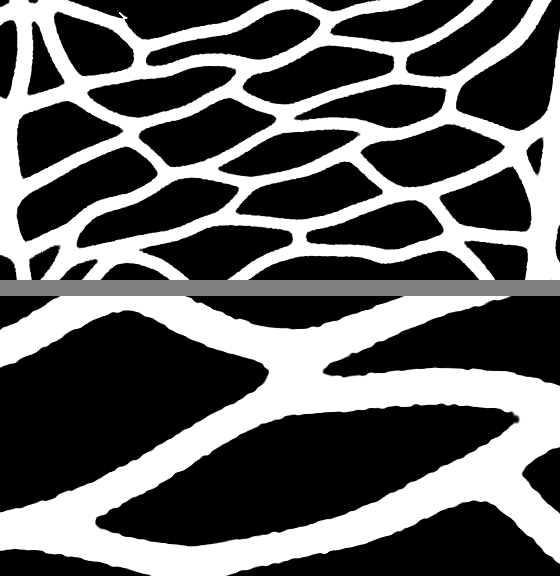
Top: the whole. Bottom: its middle third, enlarged.
Write a WebGL 2 fragment shader that draws this pattern.

```glsl
#version 300 es
precision highp float;
// Draws a net of white veins on black: long slanted meshes in the middle that
// fan out into large open ones at the sides. The veins are the borders of a
// staggered Voronoi lattice, bent by noise and rounded by a smooth minimum.
#define MID_ROWS 7.0      // mesh rows per canvas height in the middle
#define SIDE_ROWS 3.2     // the same at the left and right sides
#define COLUMN_RATE 2.67  // lattice units per canvas height, across
#define CELL_ASPECT 1.6   // column spacing over row spacing
#define JITTER 0.56       // irregularity of the lattice
#define TILT 0.11         // rise of the veins to the right
#define SHEAR 0.6         // lean of the short joints
#define BEND 0.075        // strength of the noise bending
#define MID_HALF 0.0205   // half vein width in the middle
#define SIDE_HALF 0.028   // half vein width at the sides
#define ROUNDING 0.010    // softness of the joints
#define SEED 3.0

uniform vec2 u_resolution;
out vec4 fragColor;

const vec3 GROUND = vec3(0.0);
const vec3 VEIN = vec3(1.0);
const float ROW_LIMIT = 3.0; // lattice rows beyond this are open ground

float hash(vec2 p) {
    return fract(sin(dot(p, vec2(127.1, 311.7))) * 43758.5453);
}

float noise(vec2 p) {
    vec2 cell = floor(p), f = fract(p);
    f = f * f * f * (f * (f * 6.0 - 15.0) + 10.0);
    float low = mix(hash(cell), hash(cell + vec2(1, 0)), f.x);
    float high = mix(hash(cell + vec2(0, 1)), hash(cell + 1.0), f.x);
    return mix(low, high, f.y);
}

// 0 in the middle of the canvas, 1 at its left and right sides
float sideness(float x) {
    return smoothstep(0.45, 1.05, abs(x));
}

// Canvas position (origin at the centre) to bent lattice space
vec2 toLattice(vec2 p) {
    vec2 wobble = vec2(noise(p * 3.2 + 17.0), noise(p * 4.2 + 41.0)) - 0.5;
    p += BEND * wobble;
    float rows = mix(MID_ROWS, SIDE_ROWS, sideness(p.x));
    float across = p.x * (1.0 + 0.15 * p.x * p.x) - SHEAR * p.y;
    return vec2(across * COLUMN_RATE, (p.y - TILT * p.x) * rows);
}

// Jittered site of the lattice cell at an offset from the one around q
vec2 siteNear(vec2 q, vec2 offset, out bool isOpen) {
    float row = floor(q.y) + offset.y;
    float stagger = 0.5 * mod(row, 2.0);
    float column = floor(q.x / CELL_ASPECT - stagger) + offset.x;
    vec2 id = vec2(column, row) + SEED;
    vec2 shift = JITTER * (vec2(hash(id), hash(id + 57.3)) - 0.5);
    isOpen = abs(row + 0.5) > ROW_LIMIT;
    return vec2((column + 0.5 + stagger) * CELL_ASPECT, row + 0.5) + shift;
}

// Distance to the outer trunks, one at each side of the canvas
float trunkDistance(vec2 p) {
    float y = p.y + 0.5;
    float left = abs(p.x + 0.95 - 0.04 * sin(7.0 * y + 2.0));
    float right = abs(p.x - 0.92 - 0.14 * y) - 0.02;
    return min(left, right);
}

// Rounded distance to the vein centre lines, in canvas heights
float veinDistance(vec2 p) {
    vec2 q = toLattice(p);
    mat2 jacobian = mat2(dFdx(q), dFdy(q)) * u_resolution.y;

    // Nearest site
    vec2 nearest = vec2(0.0);
    float best = 1e5;
    bool nearestOpen = false, isOpen;
    for (int j = -2; j <= 2; j++) {
        for (int i = -2; i <= 2; i++) {
            vec2 site = siteNear(q, vec2(i, j), isOpen);
            float d = dot(site - q, site - q);
            if (d < best) { best = d; nearest = site; nearestOpen = isOpen; }
        }
    }

    // Smooth minimum over the borders of its cell and the trunks
    float sum = 1e-20 + exp(-trunkDistance(p) / ROUNDING);
    for (int j = -2; j <= 2; j++) {
        for (int i = -2; i <= 2; i++) {
            vec2 site = siteNear(q, vec2(i, j), isOpen);
            vec2 gap = site - nearest;
            if (dot(gap, gap) < 1e-4 || (isOpen && nearestOpen)) continue;
            vec2 normal = normalize(gap);
            float d = dot(0.5 * (site + nearest) - q, normal);
            sum += exp(-d / length(normal * jacobian) / ROUNDING);
        }
    }
    return -ROUNDING * log(sum);
}

void main() {
    vec2 p = (gl_FragCoord.xy - 0.5 * u_resolution) / u_resolution.y;
    float halfWidth = mix(MID_HALF, SIDE_HALF, sideness(p.x));
    halfWidth *= mix(0.85, 1.15, noise(p * 5.0 + 9.0));
    float ragged = 0.003 * (noise(p * 130.0) - 0.5);
    float d = veinDistance(p) - halfWidth + ragged;
    float pixel = 0.7 / u_resolution.y;
    fragColor = vec4(mix(VEIN, GROUND, smoothstep(-pixel, pixel, d)), 1.0);
}
```
